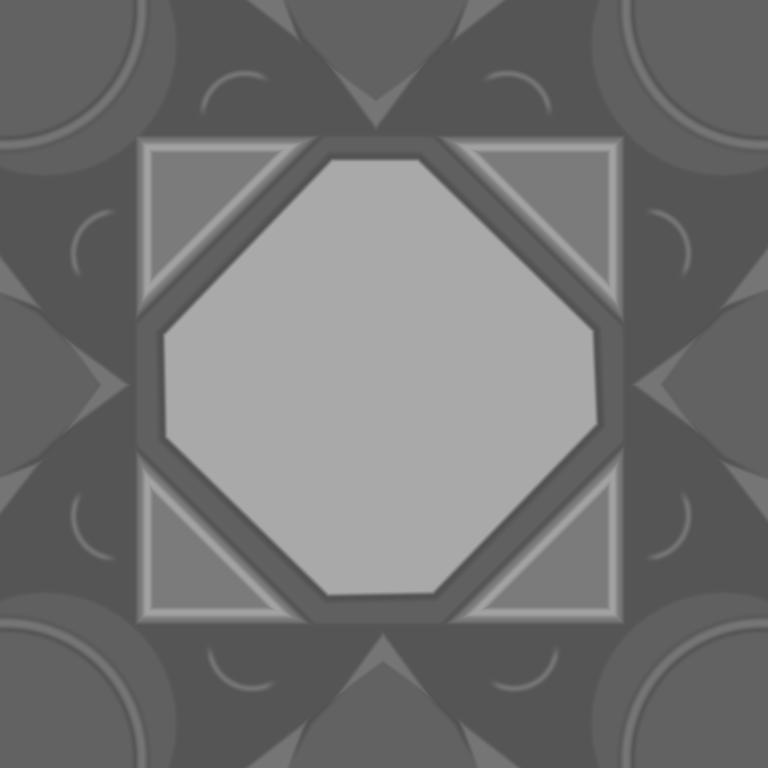
A WebGL 2 fragment shader for this pattern:

```glsl
#version 300 es
precision highp float;
// Grey ornamental tile: a pale octagon in a framed square with four bevelled
// corner triangles, ringed discs at the canvas corners, and a pointed shield
// with chevron, spikes and crescents on each side. Built from half-planes.

uniform vec2 u_resolution;
out vec4 fragColor;

const float GRID = 768.0;          // design units across the canvas
const float SOFT = 3.0;            // edge softness in design units

const float GROUND = 0.335, SHADE = 0.305, BAND = 0.378, DISC = 0.383;
const float ACCENT = 0.460, PANEL = 0.482, BEVEL = 0.490;
const float RIM = 0.635, CORE = 0.663;

const vec2 SQUARE_CENTER = vec2(380.0);
const float SQUARE_HALF = 243.0;
const float TRIANGLE_CUT = 310.5;
const vec2 DISC_CENTER = vec2(45.0, 44.0);
const float DISC_RADIUS = 131.0;
const vec2 RING_CENTER = vec2(5.0, 8.0);
const float RING_RADIUS = 137.0;
const vec2 CRESCENT_CENTER = vec2(118.0, 131.0);
const float CRESCENT_RADIUS = 42.5;

// Side motifs in the order left, right, top, bottom
const vec4 SIDE_AXIS = vec4(385.0, 384.5, 376.0, 383.0);
const vec4 SIDE_SHIFT = vec4(-2.0, 4.0, -2.0, 4.0);

const vec2 OCTAGON[8] = vec2[8](
    vec2(332.0, 160.0), vec2(418.0, 160.0), vec2(593.0, 331.0), vec2(597.0, 424.0),
    vec2(433.0, 593.0), vec2(328.0, 595.0), vec2(166.0, 437.0), vec2(164.0, 335.0));

float fill(float d, float soft) {
    float w = max(soft, 0.75 * GRID / min(u_resolution.x, u_resolution.y));
    return 1.0 - smoothstep(-w, w, d);
}

float stroke(float d, float halfWidth) {
    return fill(abs(d) - halfWidth, SOFT);
}

// Signed distance to the line through a and b
float halfPlane(vec2 p, vec2 a, vec2 b) {
    return dot(p - a, normalize(vec2(b.y - a.y, a.x - b.x)));
}

float octagon(vec2 p) {
    float d = -GRID;
    for (int i = 0; i < 8; i++)
        d = max(d, halfPlane(p, OCTAGON[i], OCTAGON[(i + 1) % 8]));
    return d;
}

// q.x is the depth from the canvas edge, q.y the distance from the side axis
float shield(vec2 q) {
    float tip = halfPlane(q, vec2(101.0, 0.0), vec2(75.0, 37.0));
    float flank = halfPlane(q, vec2(75.0, 37.0), vec2(40.0, 71.0));
    float base = halfPlane(q, vec2(40.0, 71.0), vec2(0.0, 93.0));
    return max(tip, max(flank, base));
}

// Sliver between two lines that meet at a point
float sliver(vec2 q, vec2 outer, vec2 inner, vec2 meet, float order) {
    float a = order * halfPlane(q, outer, meet);
    float b = order * halfPlane(q, inner, meet);
    return max(a, -b);
}

float crescent(vec2 q) {
    vec2 r = q - CRESCENT_CENTER;
    float angle = atan(-r.x, r.y);
    float taper = 1.0 - smoothstep(0.75, 1.15, abs(angle - 1.08));
    return stroke(length(r) - CRESCENT_RADIUS, 2.6) * taper;
}

float sideMotifs(float tone, vec2 p) {
    for (int i = 0; i < 4; i++) {
        vec2 q = i < 2 ? p : p.yx;
        if (i % 2 == 1) q.x = GRID - q.x;
        q = vec2(q.x - SIDE_SHIFT[i], abs(q.y - SIDE_AXIS[i]));
        float body = shield(q);
        float chevron = sliver(q, vec2(130.0, 0.0), vec2(102.0, 0.0), vec2(70.0, 44.0), 1.0);
        float spike = sliver(q, vec2(0.0, 131.0), vec2(0.0, 93.0), vec2(41.0, 78.0), -1.0);
        tone = mix(tone, SHADE, 0.35 * stroke(body - 3.0, 2.0));
        tone = mix(tone, DISC, fill(body, SOFT));
        tone = mix(tone, ACCENT, fill(min(chevron, spike), SOFT));
        tone = mix(tone, ACCENT, crescent(q));
    }
    return tone;
}

float cornerDiscs(float tone, vec2 p) {
    vec2 c = min(p, GRID - p);
    float ring = length(c - RING_CENTER) - RING_RADIUS;
    tone = mix(tone, BAND, fill(length(c - DISC_CENTER) - DISC_RADIUS, SOFT));
    tone = mix(tone, DISC, fill(ring, SOFT));
    tone = mix(tone, SHADE, 0.65 * stroke(ring + 7.0, 2.0));
    tone = mix(tone, SHADE, 0.35 * stroke(ring - 7.0, 2.0));
    return mix(tone, ACCENT, stroke(ring, 3.5));
}

float centerPiece(float tone, vec2 p) {
    vec2 s = p - SQUARE_CENTER, f = abs(s);
    float square = max(f.x, f.y) - SQUARE_HALF;
    float cut = TRIANGLE_CUT + 4.5 * sign(s.y) - 2.0 * sign(s.x);
    float triangle = max(square, (cut - f.x - f.y) * 0.7071);
    float core = octagon(p);
    // Frame band, dark grooves, bevelled triangles, then the pale core
    tone = mix(tone, BAND, fill(square, SOFT));
    tone = mix(tone, SHADE, 0.8 * fill(core - 7.0, 4.0));
    tone = mix(tone, SHADE, 0.7 * stroke(triangle - 4.0, 2.0) * fill(square, SOFT));
    tone = mix(tone, BEVEL, fill(triangle + 1.0, 4.0));
    tone = mix(tone, PANEL, fill(triangle + 12.0, SOFT));
    tone = mix(tone, RIM, stroke(triangle + 10.5, 3.8));
    return mix(tone, CORE, fill(core, SOFT));
}

void main() {
    vec2 p = gl_FragCoord.xy / u_resolution * GRID;
    p.y = GRID - p.y;              // design rows run downward
    float tone = sideMotifs(GROUND, p);
    tone = cornerDiscs(tone, p);
    tone = centerPiece(tone, p);
    fragColor = vec4(vec3(tone), 1.0);
}
```
